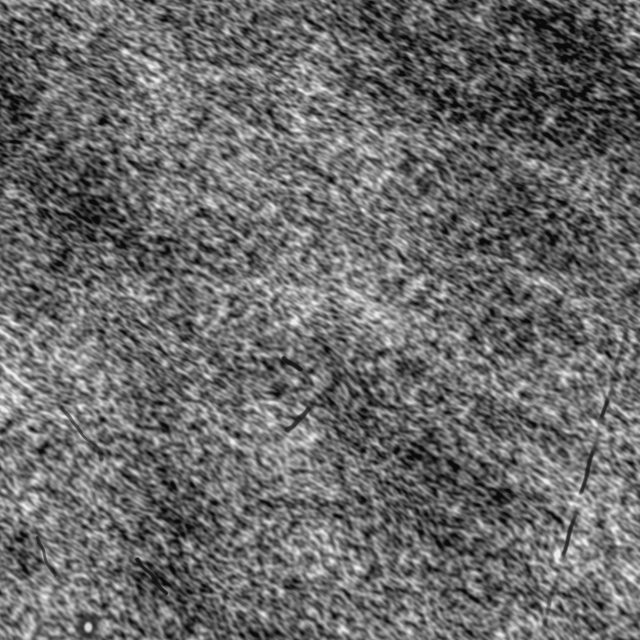
Write a three.js fragment shader that draws this texture.

```glsl
// Weathered grey stone with slanting grain, cloudy patches, a long scratch and short cracks.
varying vec2 vUv;

float hash(vec2 p) {
  vec3 q = fract(p.xyx * 0.1031);
  q += dot(q, q.yzx + 33.33);
  return fract((q.x + q.y) * q.z);
}

vec2 gradient(vec2 cell) {
  float angle = 6.2832 * hash(cell);
  return vec2(cos(angle), sin(angle));
}

float gradientNoise(vec2 p) {
  vec2 i = floor(p), f = fract(p);
  vec2 w = f * f * f * (f * (f * 6.0 - 15.0) + 10.0);
  vec2 e = vec2(1.0, 0.0);
  float low = mix(dot(gradient(i), f), dot(gradient(i + e), f - e), w.x);
  float high = mix(dot(gradient(i + e.yx), f - e.yx),
                   dot(gradient(i + e.xx), f - e.xx), w.x);
  return mix(low, high, w.y);
}

// Coordinates along and across a direction that falls to the right.
vec2 slant(vec2 p, float angle) {
  float c = cos(angle), s = sin(angle);
  return vec2(c * p.x - s * p.y, s * p.x + c * p.y);
}

// Soft slanted spot, used for broad light and dark areas.
float spot(vec2 p, vec2 center, vec2 size) {
  vec2 d = slant(p - center, 0.45) / size;
  return exp(-dot(d, d));
}

// Thin dark line between two points.
float crack(vec2 p, vec2 a, vec2 b, float width) {
  vec2 ab = b - a;
  float t = clamp(dot(p - a, ab) / dot(ab, ab), 0.0, 1.0);
  return 1.0 - smoothstep(width * 0.3, width, length(p - a - ab * t));
}

// Broad tone: fixed light and dark areas with finer clouds over them.
float patches(vec2 p) {
  float tone = 0.13 * spot(p, vec2(0.50, 0.65), vec2(0.24, 0.13));
  tone += 0.10 * spot(p, vec2(0.42, 0.37), vec2(0.12, 0.10));
  tone += 0.09 * spot(p, vec2(0.08, 0.27), vec2(0.20, 0.13));
  tone += 0.11 * spot(p, vec2(0.90, 0.17), vec2(0.15, 0.14));
  tone -= 0.17 * spot(p, vec2(0.88, 0.86), vec2(0.32, 0.13));
  tone -= 0.12 * spot(p, vec2(0.12, 0.70), vec2(0.22, 0.13));
  tone -= 0.14 * spot(p, vec2(0.76, 0.66), vec2(0.16, 0.06));
  tone -= 0.16 * spot(p, vec2(0.67, 0.28), vec2(0.22, 0.07));
  tone -= 0.12 * spot(p, vec2(0.30, 0.08), vec2(0.16, 0.08));

  vec2 q = slant(p, 0.45);
  tone += 0.15 * gradientNoise(q * vec2(4.0, 8.0) + 17.0);
  tone += 0.18 * gradientNoise(q * vec2(9.0, 19.0) + 41.0);
  return tone + 0.18 * gradientNoise(q * vec2(22.0, 40.0) + 73.0);
}

// Short grain, steeper towards the bottom.
float grain(vec2 p) {
  vec2 bend = 0.012 * vec2(gradientNoise(p * 7.0), gradientNoise(p * 7.0 + 29.0));
  vec2 q = slant(p + bend, 0.68);
  q.y += 0.15 * p.y * p.y;
  float coarse = gradientNoise(q * vec2(48.0, 84.0) + 11.0);
  float fine = gradientNoise(q * vec2(92.0, 150.0) + 57.0);
  return 0.47 * coarse + 0.38 * fine;
}

void main() {
  vec2 p = vUv;
  float shade = 0.425 + patches(p) + grain(p);

  // Long broken scratch with pale shoulders.
  float wobble = 0.004 * gradientNoise(vec2(p.y * 22.0, 5.0));
  float offset = p.x - 0.843 - 0.282 * p.y - wobble;
  float wear = smoothstep(-0.35, 0.15, gradientNoise(vec2(p.y * 34.0, 9.5)));
  float depth = wear * mix(0.5, 1.0, smoothstep(0.09, 0.15, p.y)
              * (1.0 - smoothstep(0.36, 0.46, p.y)));
  float shoulder = exp(-pow((abs(offset - 0.002) - 0.010) / 0.006, 2.0));
  shade += 0.10 * shoulder;
  float scratch = 1.0 - smoothstep(0.001, 0.0052, abs(offset));
  shade = mix(shade, 0.10, 0.85 * scratch * depth);

  // Short cracks with ragged edges.
  vec2 c = p + 0.006 * vec2(gradientNoise(p * 45.0), gradientNoise(p * 45.0 + 19.0));
  float cracks = crack(c, vec2(0.215, 0.125), vec2(0.258, 0.073), 0.005);
  cracks = max(cracks, crack(c, vec2(0.445, 0.440), vec2(0.468, 0.424), 0.006));
  cracks = max(cracks, 0.8 * crack(c, vec2(0.449, 0.328), vec2(0.482, 0.360), 0.006));
  cracks = max(cracks, 0.7 * crack(c, vec2(0.058, 0.160), vec2(0.085, 0.100), 0.004));
  cracks = max(cracks, 0.6 * crack(c, vec2(0.098, 0.362), vec2(0.160, 0.285), 0.004));
  shade = mix(shade, 0.07, 0.9 * cracks);

  // Small pale pit in a dark hollow.
  float pit = length((p - vec2(0.138, 0.020)) * vec2(1.0, 0.8));
  shade = mix(shade, 0.15, 0.75 * (1.0 - smoothstep(0.008, 0.024, pit)));
  shade = mix(shade, 0.85, 1.0 - smoothstep(0.003, 0.009, pit));

  gl_FragColor = vec4(vec3(clamp(shade, 0.04, 0.92)), 1.0);
}
```
